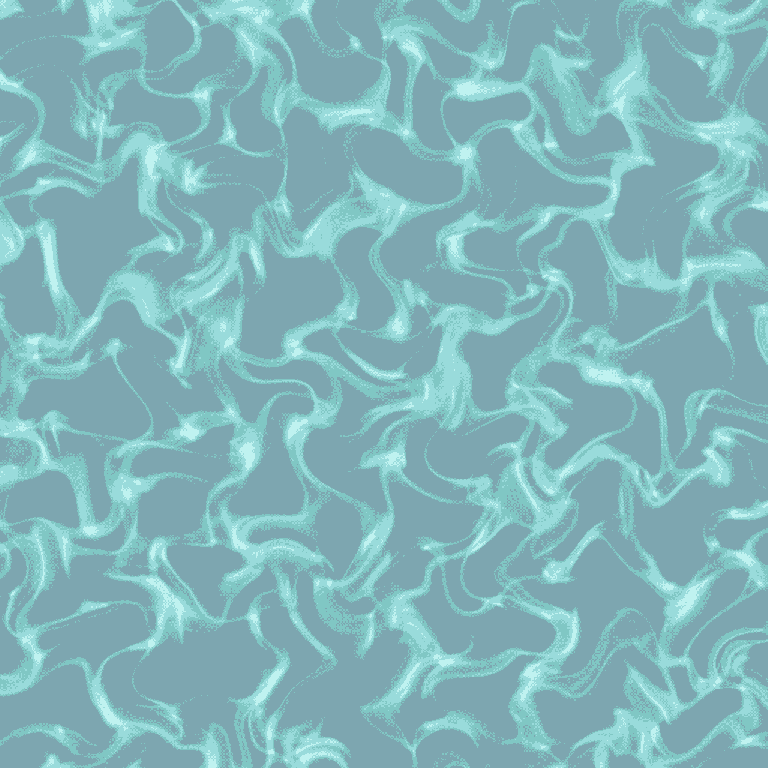
This texture is drawn by a WebGL 1 fragment shader. Its source:

```glsl
precision highp float;
// Dithered water caustics: light folded by a rippled surface into bright threads and veils.

uniform vec2 u_resolution;

#define WAVE_COUNT 9.5     // noise cells across the canvas
#define FOCUS 0.33         // strength of the refraction
#define SWIRL 0.28         // how far the threads meander, in noise cells
#define FINE_SCALE 1.25    // size ratio of the second set of ripples
#define FINE_SHARE 0.42    // light carried by the second set
#define RAY_STEP 0.17      // spacing of light rays, in noise cells
#define RAY_REACH 4        // rays searched to each side
#define BLUR 0.02          // softness of the threads, in noise cells
#define DITHER_CELLS 512.0 // dither dots across the canvas
#define MID_LIGHT 0.93     // light at which half the dots turn to MID
#define TONE_GAIN 1.15     // tones per doubling of light
#define GLINT_START 2.5    // tone at which glints begin

const vec3 BASE  = vec3(0.49, 0.65, 0.69);
const vec3 MID   = vec3(0.50, 0.78, 0.77);
const vec3 LIGHT = vec3(0.60, 0.86, 0.86);
const vec3 GLINT = vec3(0.75, 0.95, 0.94);

vec2 hash2(vec2 p) {
  vec3 q = fract(p.xyx * vec3(0.1031, 0.1030, 0.0973));
  q += dot(q, q.yzx + 33.33);
  return fract((q.xx + q.yz) * q.zy);
}

// Gradient noise: slope of the surface, and its curvature as (xx, xy, yy).
void surface(vec2 p, out vec2 slope, out vec3 curvature) {
  vec2 cell = floor(p);
  vec2 f = p - cell;
  vec2 fade = f * f * f * (f * (f * 6.0 - 15.0) + 10.0);
  vec2 fade1 = 30.0 * f * f * (f - 1.0) * (f - 1.0);
  vec2 fade2 = 60.0 * f * (2.0 * f - 1.0) * (f - 1.0);
  slope = vec2(0.0);
  curvature = vec3(0.0);
  for (int j = 0; j < 2; j++) {
    for (int i = 0; i < 2; i++) {
      vec2 corner = vec2(float(i), float(j));
      vec2 side = 2.0 * corner - 1.0;
      vec2 g = normalize(hash2(cell + corner) - 0.4999);
      float v = dot(g, f - corner);
      vec2 w = 1.0 - corner + side * fade;
      vec2 w1 = side * fade1;
      vec2 w2 = side * fade2;
      slope += v * w1 * w.yx + w.x * w.y * g;
      vec2 bend = w.yx * (w2 * v + 2.0 * w1 * g);
      float twist = w1.x * w1.y * v + w1.x * w.y * g.y + w.x * w1.y * g.x;
      curvature += vec3(bend.x, twist, bend.y);
    }
  }
}

// Sum of the refracted rays near p, each a Gaussian stretched by the lens.
float caustics(vec2 p) {
  float spread = 0.55 * RAY_STEP;
  vec2 nearest = floor(p / RAY_STEP + 0.5);
  float light = 0.0;
  for (int j = -RAY_REACH; j <= RAY_REACH; j++) {
    for (int i = -RAY_REACH; i <= RAY_REACH; i++) {
      // Rays in the far corners never arrive here.
      if (i * i + j * j > RAY_REACH * (RAY_REACH + 1)) continue;
      vec2 source = (nearest + vec2(float(i), float(j))) * RAY_STEP;
      vec2 slope;
      vec3 curvature;
      surface(source, slope, curvature);
      vec2 d = p - source + FOCUS * slope;
      vec3 lens = vec3(1.0, 0.0, 1.0) - FOCUS * curvature;
      vec3 cov = spread * spread * vec3(dot(lens.xy, lens.xy),
          lens.y * (lens.x + lens.z), dot(lens.yz, lens.yz));
      cov += BLUR * BLUR * vec3(1.0, 0.0, 1.0);
      float det = cov.x * cov.z - cov.y * cov.y;
      float dist2 = (cov.z * d.x * d.x - 2.0 * cov.y * d.x * d.y
          + cov.x * d.y * d.y) / det;
      light += exp(-0.5 * dist2) * inversesqrt(det);
    }
  }
  return light * RAY_STEP * RAY_STEP / 6.2832;
}

// High-passed random threshold, so that dots keep apart.
float ditherThreshold(vec2 cell) {
  vec2 e = vec2(1.0, 0.0);
  float around = hash2(cell + e).x + hash2(cell - e).x
      + hash2(cell + e.yx).x + hash2(cell - e.yx).x;
  float detail = hash2(cell).x - 0.25 * around;
  float checker = mod(cell.x + cell.y, 2.0) - 0.5;
  return clamp(0.5 + 0.75 * detail + 0.25 * checker, 0.02, 0.98);
}

void main() {
  vec2 uv = gl_FragCoord.xy / min(u_resolution.x, u_resolution.y);

  // Tilt the noise lattice off the canvas axes, then let it meander.
  vec2 p = mat2(0.8, 0.6, -0.6, 0.8) * uv * WAVE_COUNT + 17.3;
  vec2 slope;
  vec3 curvature;
  surface(p * 0.9 + 71.0, slope, curvature);
  p += SWIRL * vec2(-slope.y, slope.x);

  // Two sets of ripples share the light.
  float light = mix(caustics(p), caustics(p.yx * FINE_SCALE + 43.7), FINE_SHARE);
  float tone = 0.5 + TONE_GAIN * log2(max(light, 0.001) / MID_LIGHT);

  // Dither the tone into four flat colours.
  float threshold = ditherThreshold(floor(uv * DITHER_CELLS) + 50.0);
  vec3 color = mix(BASE, MID, step(threshold, tone));
  color = mix(color, LIGHT, step(threshold, tone - 1.0));
  color = mix(color, GLINT, step(threshold, tone - GLINT_START));
  gl_FragColor = vec4(color, 1.0);
}
```
